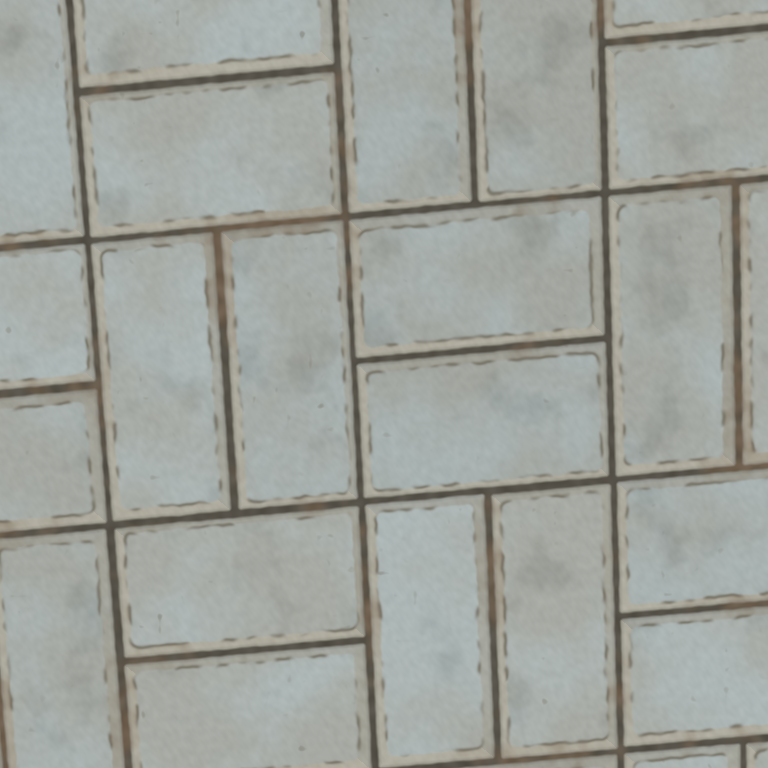
Give the GLSL for this texture, as a Shadertoy shader.

```glsl
// Weathered paving in a basket weave: square cells of two bricks, turned in alternate cells.
// A mild perspective map gives cell coordinates; a rounded box distance per brick then
// shapes joint, bevel and face, and gradient noise adds clouds, pits, grain and rust.

#define CELL_SIZE vec2(0.335, 0.375)   // mean cell size on the canvas
#define JOINT_WIDTH 0.0085
#define BEVEL_WIDTH 0.0130
#define EDGE_SOFTNESS 0.0022
#define JOINT_COLOR vec3(0.33, 0.315, 0.28)
#define RUST_COLOR vec3(0.47, 0.39, 0.31)
#define RIM_COLOR vec3(0.67, 0.655, 0.60)
#define SEAM_COLOR vec3(0.43, 0.41, 0.36)
#define WARM_FACE vec3(0.645, 0.658, 0.632)
#define COOL_FACE vec3(0.670, 0.708, 0.705)

vec2 hash2(vec2 p) {
    vec3 h = fract(p.xyx * vec3(0.1031, 0.1030, 0.0973));
    h += dot(h, h.yzx + 33.33);
    return fract((h.xx + h.yz) * h.zy);
}

float cornerSlope(vec2 corner, vec2 offset) {
    float angle = 6.2832 * hash2(corner).x;
    return dot(vec2(cos(angle), sin(angle)), offset);
}

float gradientNoise(vec2 p) {
    vec2 i = floor(p), f = fract(p);
    vec2 s = f * f * f * (f * (f * 6.0 - 15.0) + 10.0);
    vec2 e = vec2(1.0, 0.0);
    return mix(mix(cornerSlope(i, f), cornerSlope(i + e, f - e), s.x),
               mix(cornerSlope(i + e.yx, f - e.yx), cornerSlope(i + 1.0, f - 1.0), s.x), s.y);
}

float fbm(vec2 p) {
    float sum = 0.0, amplitude = 1.0;
    for (int i = 0; i < 4; i++) {
        sum += amplitude * gradientNoise(p);
        p = mat2(1.6, 1.2, -1.2, 1.6) * p + 7.3;
        amplitude *= 0.5;
    }
    return sum;
}

float roundedBox(vec2 p, vec2 halfSize, float radius) {
    vec2 q = abs(p) - halfSize + radius;
    return length(max(q, 0.0)) + min(max(q.x, q.y), 0.0) - radius;
}

// Canvas to cell coordinates, with y running down.
vec2 pavingCoords(vec2 q) {
    float depth = 0.346 - 0.026 * q.y;
    return vec2(q.x - 0.436 - 0.052 * q.y, 0.88 * (q.y + 0.093 * q.x - 0.324)) / depth;
}

void mainImage(out vec4 fragColor, in vec2 fragCoord) {
    vec2 q = fragCoord / iResolution.xy;
    q.y = 1.0 - q.y;
    float soft = max(EDGE_SOFTNESS, 1.0 / iResolution.y);

    // Split each cell into two bricks, stacked or side by side
    vec2 uv = pavingCoords(q);
    vec2 cell = floor(uv);
    bool stacked = mod(cell.x + cell.y, 2.0) < 0.5;
    vec2 split = stacked ? vec2(1.0, 2.0) : vec2(2.0, 1.0);
    vec2 brick = floor(uv * split);
    vec2 brickId = brick + (stacked ? 40.0 : 140.0);
    vec2 size = CELL_SIZE / split;
    vec2 rnd = hash2(brickId), rnd2 = hash2(brickId + 61.7);

    // Brick outline, slightly shifted and wavy
    vec2 p = (uv * split - brick - 0.5) * size + (rnd - 0.5) * 0.0025;
    vec2 halfSize = 0.5 * size - 0.5 * JOINT_WIDTH;
    float wobble = 0.0012 * gradientNoise(q * 28.0) + 0.0010 * gradientNoise(q * 75.0);
    float outline = roundedBox(p, halfSize, 0.004) + wobble;
    float bevel = BEVEL_WIDTH * mix(0.7, 1.15, rnd2.x);
    vec2 faceShift = (rnd2 - 0.5) * 0.005;
    float inner = roundedBox(p + faceShift, halfSize - bevel, 0.010) + 2.0 * wobble;

    // Face: clouded tint, soft grain and small pits
    vec2 local = q + rnd * 9.0;
    float cloud = fbm(local * 7.0);
    float grain = gradientNoise(local * 85.0) + 0.7 * gradientNoise(mat2(0.8, 0.6, -0.6, 0.8) * local * vec2(190.0, 95.0));
    float tint = smoothstep(-0.55, 0.55, cloud + 0.7 * (rnd.y - 0.5));
    vec3 color = mix(WARM_FACE, COOL_FACE, tint);
    color += 0.024 * grain + 0.022 * (rnd2.y - 0.5);
    color -= 0.05 * smoothstep(0.15, 0.65, fbm(local * 10.0 + 31.0));
    float pits = smoothstep(0.40, 0.62, gradientNoise(local * 68.0 + 13.0));
    color = mix(color, SEAM_COLOR, 0.4 * pits * smoothstep(-0.1, 0.4, gradientNoise(local * 9.0)));

    // Bevel: pale on the lower and left sides
    vec2 edge = abs(p) - halfSize;
    float lit = edge.x > edge.y ? 0.62 - 0.28 * sign(p.x) : 0.55 + 0.40 * sign(p.y);
    float rim = smoothstep(-soft, soft, inner);
    vec3 rimColor = RIM_COLOR * mix(0.90, 1.04, lit) + 0.03 * grain;
    color = mix(color, rimColor, rim * mix(0.45, 0.9, lit));

    // Broken line of dirt where the bevel meets the face
    float dirt = smoothstep(-0.12, 0.38, gradientNoise(q * 42.0) + 0.5 * gradientNoise(q * 16.0 + 5.0));
    float seam = exp(-pow(inner / 0.0027, 2.0));
    color = mix(color, SEAM_COLOR, 0.75 * seam * dirt);

    // Joint, with rust spilling over the bevels in patches
    float rust = smoothstep(-0.05, 0.42, gradientNoise(q * 5.0 + 2.7) + 0.45 * gradientNoise(q * 34.0));
    color = mix(color, RUST_COLOR, 0.35 * rust * rim * (0.5 + 0.5 * dirt));
    vec3 jointColor = mix(JOINT_COLOR, RUST_COLOR, 0.7 * rust) + 0.06 * gradientNoise(q * 60.0);
    float joint = smoothstep(-soft, soft, outline);
    color *= 1.0 - 0.12 * smoothstep(-0.006, 0.0, outline);
    color = mix(color, jointColor, joint);

    fragColor = vec4(clamp(color, 0.0, 1.0), 1.0);
}
```
